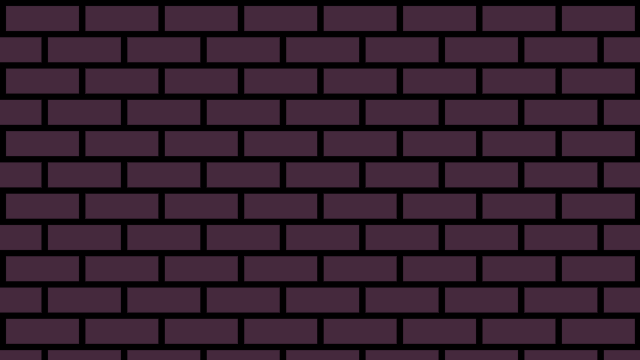
Write a Shadertoy shader that draws this pattern.

```glsl
// Flat plum bricks in running bond, separated by near-black mortar.

// Signed distance to an axis-aligned box centred on the origin
float boxDistance(vec2 p, vec2 halfSize) {
    vec2 d = abs(p) - halfSize;
    return length(max(d, 0.0)) + min(max(d.x, d.y), 0.0);
}

void mainImage(out vec4 fragColor, in vec2 fragCoord) {
    // Canvas heights, measured from the top left
    vec2 p = vec2(fragCoord.x, iResolution.y - fragCoord.y) / iResolution.y;
    float pixel = 1.0 / iResolution.y;

    // Brick grid, with every second course shifted sideways
    vec2 pitch = vec2(0.2206, 0.0869);
    vec2 grid = p / pitch - vec2(0.035, 0.091);
    float course = floor(grid.y);
    grid.x -= 0.528 * mod(course, 2.0);
    vec2 local = (fract(grid) - 0.5) * pitch;

    // Brick face with a smoothed edge
    float d = boxDistance(local, vec2(0.1013, 0.0347));
    float brick = 1.0 - smoothstep(-0.7 * pixel, 0.7 * pixel, d);

    vec3 mortarColor = vec3(0.005, 0.0, 0.005);
    vec3 brickColor = vec3(0.27, 0.16, 0.24);
    fragColor = vec4(mix(mortarColor, brickColor, brick), 1.0);
}
```
